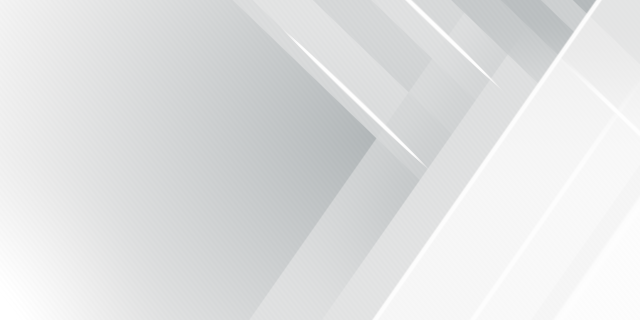
Give the GLSL for this background, as a WebGL 1 fragment shader.

```glsl
precision highp float;
uniform vec2 u_resolution;

// Slopes of the two families of diagonals
const float RISE_SLOPE = 0.70;
const float FALL_SLOPE = 1.04;

// Rising edges, left to right
const float RISE_INNER = 1.479;
const float RISE_MIDDLE = 1.706;
const float RISE_MAIN = 1.872;
const float RISE_SECOND = 2.177;
const float RISE_THIRD = 2.445;

// Falling edges, left to right
const float FALL_OUTER = 0.727;
const float FALL_STREAK = 0.789;
const float FALL_SHADE = 0.977;
const float FALL_STREAK_TOP = 1.276;
const float FALL_DARK = 1.41;
const float FALL_LINE = 1.565;

const vec2 APEX = vec2(1.172, 0.43);
const vec3 COOL_TINT = vec3(-0.10, 0.0, 0.035);
const float WEAVE_PERIOD = 0.0165;
const float WEAVE_STRENGTH = 0.005;

// Antialiased step across a diagonal
float edge(float at, float v) {
  float w = 1.1 / u_resolution.y;
  return smoothstep(-w, w, v - at);
}

float band(float lo, float hi, float v) {
  return edge(lo, v) - edge(hi, v);
}

float softLine(float at, float halfWidth, float v) {
  float w = halfWidth + 0.7 / u_resolution.y;
  return 1.0 - smoothstep(0.3 * w, w, abs(v - at));
}

// Streak that tapers to a point at both ends
float streak(float at, float start, float end, float v, float along) {
  float t = clamp((along - start) / (end - start), 0.0, 1.0);
  float swell = 4.0 * t * (1.0 - t);
  return softLine(at, 0.013 * swell, v) * smoothstep(0.0, 0.5, swell);
}

float leftField(vec2 p) {
  float glow = 1.0 - smoothstep(0.0, 0.55, distance(p, vec2(0.0, 1.0)));
  return 0.715 + 0.19 * distance(p, APEX) + 0.05 * glow;
}

float upperPanels(float fall, float down) {
  float tone = mix(0.865, 0.835, smoothstep(0.0, 0.45, down));
  tone += 0.025 * edge(FALL_STREAK, fall);
  tone -= 0.045 * edge(FALL_SHADE, fall);
  tone += 0.035 * edge(1.16, fall);
  return tone - 0.03 * edge(FALL_STREAK_TOP, fall);
}

float middlePanels(float rise, float fall) {
  float tone = 0.88 - 0.06 * smoothstep(-0.2, FALL_OUTER, fall);
  tone -= 0.03 * smoothstep(RISE_INNER, RISE_MIDDLE, rise) * smoothstep(0.0, 0.7, fall);
  tone += 0.025 * edge(FALL_OUTER, fall);
  tone += 0.012 * edge(FALL_SHADE, fall);
  return tone + 0.012 * edge(1.16, fall);
}

// Alternating grey bars in the top corner
float cornerBars(float fall) {
  float tone = 0.79 - 0.04 * edge(FALL_LINE, fall);
  tone += 0.065 * edge(1.69, fall);
  return tone - 0.085 * edge(1.79, fall);
}

float rightPanels(float rise, float fall, float down) {
  float tone = 0.94 + 0.025 * smoothstep(0.0, 0.6, down);
  tone -= 0.025 * edge(FALL_LINE, fall) * (1.0 - smoothstep(0.1, 0.45, down));
  tone -= 0.02 * edge(1.79, fall);
  tone += 0.008 * edge(RISE_SECOND, rise);
  tone -= 0.012 * band(2.36, RISE_THIRD, rise);
  return tone + 0.015 * edge(RISE_THIRD, rise);
}

void main() {
  vec2 p = gl_FragCoord.xy / u_resolution.y;
  p.y = 1.0 - p.y;
  float rise = p.x + RISE_SLOPE * p.y;
  float fall = p.x - FALL_SLOPE * p.y;

  // Overlapping panels from back to front
  float tone = leftField(p);
  tone = mix(tone, upperPanels(fall, p.y), edge(FALL_OUTER, fall));
  tone = mix(tone, middlePanels(rise, fall), edge(RISE_INNER, rise));
  float outer = 0.875 + 0.015 * smoothstep(0.3, 1.0, p.y);
  tone = mix(tone, outer, edge(RISE_MIDDLE, rise));
  float barFade = 1.0 - 0.7 * smoothstep(0.05, 0.32, p.y);
  tone = mix(tone, cornerBars(fall), edge(FALL_DARK, fall) * barFade);
  tone = mix(tone, rightPanels(rise, fall, p.y), edge(RISE_MAIN, rise));

  // Fine diagonal weave
  float weave = sin(6.28318 * (p.x - 0.8 * p.y) / WEAVE_PERIOD);
  tone += WEAVE_STRENGTH * weave * (1.0 - 0.5 * edge(RISE_MAIN, rise));

  // White highlights
  float light = streak(FALL_STREAK, 0.08, 0.54, fall, p.y);
  light = max(light, streak(FALL_STREAK_TOP, -0.20, 0.29, fall, p.y));
  float lineFade = smoothstep(0.16, 0.34, p.y);
  light = max(light, lineFade * softLine(FALL_LINE, 0.012, fall));
  light = max(light, 0.95 * softLine(RISE_MAIN, 0.011, rise));
  float lower = smoothstep(0.2, 0.55, p.y);
  light = max(light, 0.85 * lower * softLine(RISE_SECOND, 0.012, rise));
  light = max(light, 0.85 * lower * softLine(RISE_THIRD, 0.022, rise));
  tone = mix(tone, 0.995, light);

  // Darker greys turn slightly cool
  vec3 color = vec3(tone) + COOL_TINT * max(0.0, 0.92 - tone);
  gl_FragColor = vec4(clamp(color, 0.0, 1.0), 1.0);
}
```
